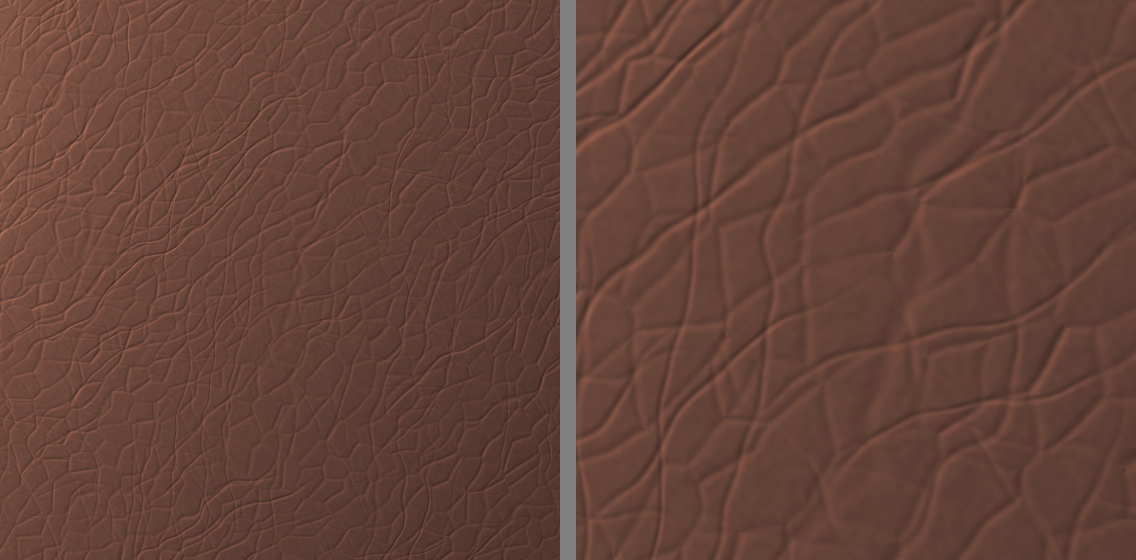
Left, the full canvas; right, a detail of the centre.
This texture is drawn by a Shadertoy shader. Its source:

```glsl
// Brown grained leather: creased cells crossed by long folds, lit from the upper left.

const vec3 SHADE_BROWN = vec3(0.314, 0.209, 0.181);  // far from the light
const vec3 LIGHT_BROWN = vec3(0.462, 0.308, 0.253);  // near the light
const vec3 SHINE_TINT = vec3(1.05, 1.0, 0.96);
const vec2 LIGHT_DIR = vec2(-0.78, 0.62);

const float GRAIN_ANGLE = 0.80;
const vec2 MAIN_CELLS = vec2(21.0, 28.0);   // cells along and across the grain
const float MAIN_WIDTH = 0.0030;
const float MAIN_DEPTH = 0.85;

const int FOLD_FAMILIES = 4;
const float FOLD_ANGLE = 0.62;              // direction of the deepest family
const float FOLD_TURN = 0.75;               // turn from family to family
const float FOLD_SPACING = 0.052;
const float FOLD_WIDTH = 0.0026;

const float RELIEF_STEP = 0.0013;
const float RELIEF_GAIN = 0.50;
const float CREASE_SHINE = 0.04;
const float MOTTLE = 0.09;

vec2 hash2(vec2 p) {
    vec3 q = fract(p.xyx * vec3(0.1031, 0.1030, 0.0973));
    q += dot(q, q.yzx + 33.33);
    return fract((q.xx + q.yz) * q.zy);
}

float noise(vec2 p) {
    vec2 i = floor(p), f = fract(p);
    f = f * f * (3.0 - 2.0 * f);
    float low = mix(hash2(i).x, hash2(i + vec2(1, 0)).x, f.x);
    float high = mix(hash2(i + vec2(0, 1)).x, hash2(i + vec2(1, 1)).x, f.x);
    return mix(low, high, f.y);
}

vec2 noise2(vec2 p) {
    return vec2(noise(p), noise(p + 71.7)) - 0.5;
}

vec2 rotate(vec2 p, float angle) {
    float c = cos(angle), s = sin(angle);
    return vec2(c * p.x + s * p.y, c * p.y - s * p.x);
}

vec2 cellPoint(vec2 cell) {
    return cell + 0.04 + 0.92 * hash2(cell);
}

// Crease depth along cell borders; each border has its own strength.
float creases(vec2 p, vec2 cells, float width) {
    vec2 q = p * cells + 40.0;
    vec2 home = floor(q), nearest = home;
    float best = 1e3;
    for (int y = -1; y <= 1; y++)
    for (int x = -1; x <= 1; x++) {
        vec2 cell = home + vec2(x, y);
        vec2 r = cellPoint(cell) - q;
        if (dot(r, r) < best) { best = dot(r, r); nearest = cell; }
    }
    vec2 a = cellPoint(nearest);
    float depth = 0.0;
    for (int y = -2; y <= 2; y++)
    for (int x = -2; x <= 2; x++) {
        if (x == 0 && y == 0) continue;
        vec2 cell = nearest + vec2(x, y);
        vec2 b = cellPoint(cell);
        vec2 normal = normalize(b - a);
        vec2 slope = normal * cells;
        float d = dot(0.5 * (a + b) - q, normal) / length(slope);
        float along = abs(normalize(slope).y);
        float strength = mix(0.4, 1.0, hash2(nearest + cell + 57.0).x);
        strength *= mix(0.65, 1.0, along * along);
        float cut = exp(-d * d / (width * width));
        float pillow = exp(-d / (3.0 * width));
        depth = max(depth, strength * (0.75 * cut + 0.25 * pillow));
    }
    return depth;
}

// Long wandering folds in one direction that fade in and out along their length.
float folds(vec2 p, float angle) {
    vec2 q = rotate(p, angle) / FOLD_SPACING + 40.0 * (1.0 + angle);
    q.y += 1.3 * (noise(q * 0.4) - 0.5) + 0.35 * (noise(q * 1.3) - 0.5);
    float home = floor(q.y), depth = 0.0;
    for (int k = -1; k <= 1; k++) {
        float line = home + float(k);
        vec2 r = hash2(vec2(line, floor(50.0 * angle)));
        float d = (q.y - line - 0.15 - 0.7 * r.x) * FOLD_SPACING;
        float fade = smoothstep(0.3, 0.7, noise(vec2(q.x * 0.3 + 90.0 * r.y, line * 7.7)));
        float cut = exp(-d * d / (FOLD_WIDTH * FOLD_WIDTH));
        depth = max(depth, fade * mix(0.5, 1.0, r.y) * cut);
    }
    return depth;
}

float creaseDepth(vec2 p) {
    vec2 bent = p + 0.085 * noise2(p * 2.3) + 0.020 * noise2(p * 9.0 + 13.0)
                  + 0.006 * noise2(p * 38.0 + 5.0);
    float depth = MAIN_DEPTH * mix(0.7, 1.2, noise(p * 11.0 + 3.0));
    depth *= creases(rotate(bent, GRAIN_ANGLE), MAIN_CELLS, MAIN_WIDTH);
    for (int i = 0; i < FOLD_FAMILIES; i++) {
        float fold = folds(bent, FOLD_ANGLE + FOLD_TURN * float(i));
        depth += fold * (0.75 - 0.13 * float(i)) * (1.0 - 0.6 * min(depth, 1.0));
    }
    return depth + 0.10 * noise(p * 170.0) + 0.10 * noise(p * 85.0 + 7.0);
}

void mainImage(out vec4 fragColor, in vec2 fragCoord) {
    vec2 uv = fragCoord / iResolution.xy;
    vec2 p = fragCoord / iResolution.y;

    // Broad falloff of light from the upper left edge
    float lit = 0.62 * (1.0 - uv.x) + 0.38 * uv.y;
    vec3 color = mix(SHADE_BROWN, LIGHT_BROWN, smoothstep(-0.15, 1.15, lit));
    color *= 1.0 + 0.10 * exp(-7.0 * uv.x) * smoothstep(0.1, 0.8, uv.y);

    // Crease walls facing the light shine, the others darken
    vec2 offset = LIGHT_DIR * RELIEF_STEP;
    float toward = creaseDepth(p + offset), away = creaseDepth(p - offset);
    float relief = clamp(toward - away, -0.7, 0.7);
    color *= 1.0 + RELIEF_GAIN * relief + CREASE_SHINE * 0.5 * (toward + away);
    color *= mix(vec3(1.0), SHINE_TINT, clamp(relief * 2.0, 0.0, 1.0));

    // Faint mottling and pores
    float pores = 0.6 * noise(p * 240.0) + 0.4 * noise(p * 60.0) - 0.5;
    fragColor = vec4(color * (1.0 + MOTTLE * pores), 1.0);
}
```
